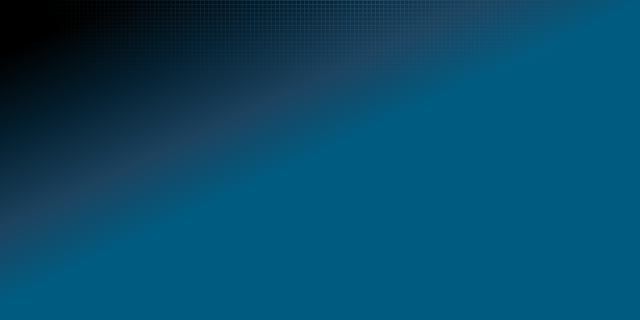
Reproduce this background procedurally as a Shadertoy shader.

```glsl
const vec3 BLACK = vec3(0.0);
const vec3 NAVY  = vec3(0.015, 0.125, 0.19);
const vec3 SLATE = vec3(0.11, 0.262, 0.372);
const vec3 TEAL  = vec3(0.0, 0.357, 0.502);
const vec3 LINE_COLOR = vec3(0.22, 0.42, 0.55);

// Diagonal gradient, measured from the top left in canvas heights
const vec2 SWEEP_DIR = vec2(0.425, 0.905);
const float BLACK_STOP = 0.16;
const float NAVY_STOP  = 0.40;
const float SLATE_STOP = 0.645;
const float TEAL_STOP  = 0.86;

// Fine mesh along the top edge
const float MESH_CELL = 0.01302;
const float MESH_LINE = 0.22;      // line width as a share of a cell
const float MESH_STRENGTH = 0.42;
const float MESH_DEPTH = 0.27;
const float MESH_LEFT = 0.12;
const float MESH_PEAK = 1.15;
const float MESH_RIGHT = 1.85;

float ramp(float start, float end, float x) {
    return clamp((x - start) / (end - start), 0.0, 1.0);
}

vec3 sweepColor(float d) {
    vec3 color = mix(BLACK, NAVY, ramp(BLACK_STOP, NAVY_STOP, d));
    color = mix(color, SLATE, ramp(NAVY_STOP, SLATE_STOP, d));
    return mix(color, TEAL, ramp(SLATE_STOP, TEAL_STOP, d));
}

// Integral of a repeating line, used to box filter it over one pixel
vec2 lineIntegral(vec2 x) {
    return floor(x) * MESH_LINE + min(fract(x), MESH_LINE);
}

float meshCoverage(vec2 p, float pixel) {
    vec2 cell = p / MESH_CELL;
    float width = pixel / MESH_CELL;
    vec2 lines = (lineIntegral(cell + 0.5 * width)
                - lineIntegral(cell - 0.5 * width)) / width;
    return 1.0 - (1.0 - lines.x) * (1.0 - lines.y);
}

void mainImage(out vec4 fragColor, in vec2 fragCoord) {
    float pixel = 1.0 / iResolution.y;
    vec2 p = vec2(fragCoord.x, iResolution.y - fragCoord.y) * pixel;

    // Background sweep
    vec3 color = sweepColor(dot(p, SWEEP_DIR));

    // Mesh, fading toward both sides and downward
    float fade = ramp(MESH_LEFT, MESH_PEAK, p.x)
               * ramp(MESH_RIGHT, MESH_PEAK, p.x)
               * ramp(MESH_DEPTH, 0.0, p.y);
    float mesh = meshCoverage(p, pixel) * fade * MESH_STRENGTH;
    color = mix(color, LINE_COLOR, mesh);

    fragColor = vec4(color, 1.0);
}
```
